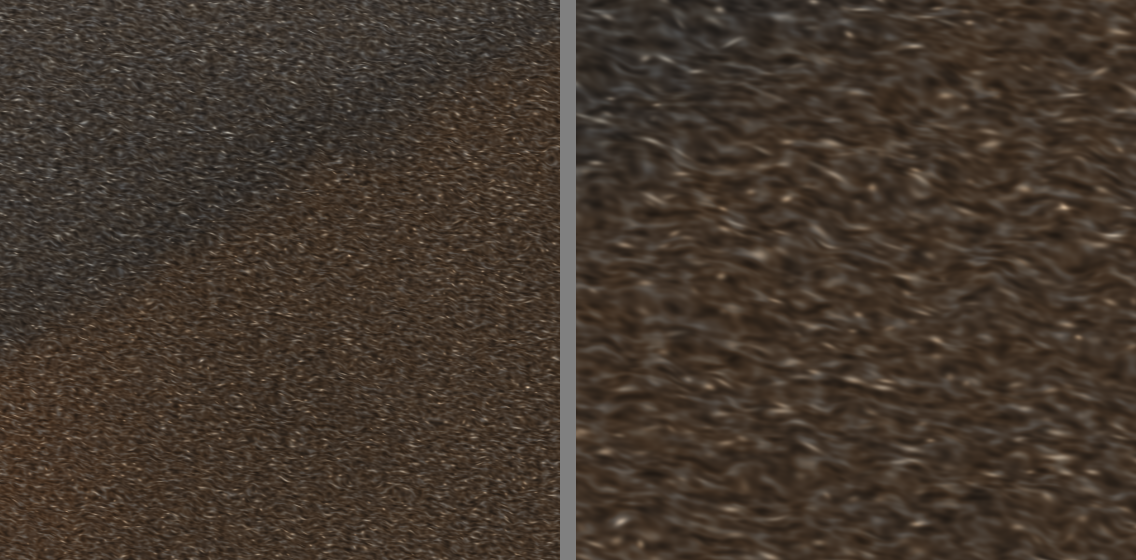
Left, the full canvas; right, a detail of the centre.
Write a Shadertoy shader that draws this texture.

```glsl
// Wet, wind-combed dark sand: a cool grey slope above warm brown ground, with fine glints.
#define STREAK_FREQ vec2(62.0, 158.0)
#define GLINT_GRID vec2(66.0, 120.0)
#define GLINT_SIZE vec2(0.0058, 0.0018)
#define GLINT_GAIN 0.34
#define CONTRAST 0.23
#define TILT 0.15
#define WARP 0.008
#define BROWN vec3(0.254, 0.196, 0.147)
#define GREY vec3(0.230, 0.201, 0.176)
#define WARM_GLINT vec3(1.0, 0.87, 0.71)
#define COOL_GLINT vec3(0.94, 0.95, 0.91)

// Hashes built from products and fract only
float hash1(vec2 p) {
    vec3 h = fract(p.xyx * 0.1031);
    h += dot(h, h.yzx + 33.33);
    return fract((h.x + h.y) * h.z);
}

vec3 hash3(vec2 p) {
    vec3 h = fract(p.xyx * vec3(0.1031, 0.1030, 0.0973));
    h += dot(h, h.yxz + 33.33);
    return fract((h.xxy + h.yzz) * h.zyx);
}

// Smooth value noise, centred on zero
float noise(vec2 p) {
    vec2 cell = floor(p);
    vec2 f = fract(p);
    f = f * f * (3.0 - 2.0 * f);
    float low = mix(hash1(cell), hash1(cell + vec2(1, 0)), f.x);
    float high = mix(hash1(cell + vec2(0, 1)), hash1(cell + vec2(1, 1)), f.x);
    return mix(low, high, f.y) - 0.5;
}

float fbm(vec2 p) {
    return noise(p) + 0.5 * noise(p * 2.03 + 17.7) + 0.25 * noise(p * 4.1 + 53.1);
}

// Gradient noise: even grain without broad blotches
float slopeAt(vec2 cell, vec2 d) {
    return dot(hash3(cell + 89.0).xy * 2.0 - 1.0, d);
}

float grain(vec2 p) {
    vec2 cell = floor(p);
    vec2 f = fract(p);
    vec2 u = f * f * f * (f * (f * 6.0 - 15.0) + 10.0);
    float low = mix(slopeAt(cell, f), slopeAt(cell + vec2(1, 0), f - vec2(1, 0)), u.x);
    float high = mix(slopeAt(cell + vec2(0, 1), f - vec2(0, 1)), slopeAt(cell + 1.0, f - 1.0), u.x);
    return mix(low, high, u.y);
}

// Elongated specks, a few of them very bright
vec3 glints(vec2 p, float cool) {
    vec2 home = floor(p * GLINT_GRID);
    vec3 light = vec3(0);
    for (int j = -1; j <= 1; j++) {
        for (int i = -1; i <= 1; i++) {
            vec2 cell = home + vec2(i, j);
            vec3 place = hash3(cell + 211.0);
            vec3 look = hash3(cell + 547.0);
            vec2 d = p - (cell + place.xy) / GLINT_GRID;
            d.y += (place.z - 0.5) * 0.5 * d.x;
            d /= GLINT_SIZE * vec2(mix(0.4, 1.2, look.x), mix(0.75, 1.15, look.y));
            float power = pow(look.z, 4.0) * exp(-dot(d, d));
            float hue = clamp(look.x * 0.7 + cool * 0.5, 0.0, 1.0);
            light += power * mix(WARM_GLINT, COOL_GLINT, hue);
        }
    }
    return light * GLINT_GAIN;
}

void mainImage(out vec4 fragColor, in vec2 fragCoord) {
    vec2 uv = fragCoord / iResolution.y;

    // Soft diagonal border between the grey slope and the brown ground
    float border = uv.y - 0.375 - 0.55 * uv.x + 0.06 * fbm(uv * 7.0 + 3.0);
    float cool = smoothstep(-0.06, 0.06, border);

    // Bent coordinates make the streaks slope and ripple
    vec2 p = uv;
    p.y += TILT * uv.x + WARP * noise(uv * vec2(24.0, 30.0) + 9.0);
    p.y += 0.004 * noise(uv * vec2(60.0, 75.0) + 51.0);

    // Two sizes of streak, scaled to about unit spread
    float relief = grain(p * STREAK_FREQ) / 0.22;
    relief += 0.6 * grain(p * STREAK_FREQ * vec2(1.9, 1.6) + 71.3) / 0.22;
    relief *= 0.86;

    // Ground colour with faint stains and a warm glow at lower left
    vec3 ground = mix(BROWN, GREY, cool);
    vec2 fromGlow = uv - vec2(0.0, 0.18);
    ground *= 1.0 + exp(-dot(fromGlow, fromGlow) * 14.0) * vec3(0.13, 0.06, 0.0);
    ground *= 1.0 + 0.08 * fbm(uv * 4.0 + 29.0);
    ground *= 1.0 - 0.10 * exp(-pow((border - 0.06) / 0.07, 2.0));
    ground *= 1.0 + 0.10 * smoothstep(0.7, 1.0, uv.y) * cool;

    // Raised streaks catch a paler, greyer light
    vec3 col = ground * exp(CONTRAST * relief);
    float luma = dot(col, vec3(0.3, 0.59, 0.11));
    vec3 paleTint = mix(vec3(1.08, 1.0, 0.91), vec3(1.02, 1.0, 0.96), cool);
    col = mix(col, luma * paleTint, 0.75 * smoothstep(-0.4, 1.8, relief));

    // Slight grain-to-grain shifts of hue
    float hue = noise(p * STREAK_FREQ * 0.9 + 311.0);
    col *= 1.0 + hue * vec3(0.07, 0.0, -0.11);

    col += glints(p, cool);
    fragColor = vec4(clamp(col, 0.0, 1.0), 1.0);
}
```
